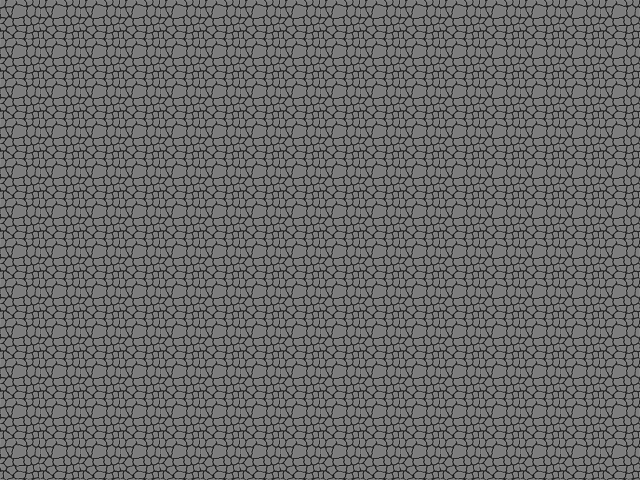
This texture is drawn by a Shadertoy shader. Its source:

```glsl
// Grey crazy paving: rounded stones with dark joints, one patch repeated 16 by 12.

const vec2 REPEATS = vec2(16.0, 12.0);
const float CELLS = 5.0; // stones along each side of a patch
const float TAU = 6.2831853;

vec3 hash3(vec2 p) {
    vec3 q = vec3(dot(p, vec2(127.1, 311.7)), dot(p, vec2(269.5, 183.3)), dot(p, vec2(419.2, 371.9)));
    return fract(sin(q) * 4375.85);
}

// Seed position in xy and stone weight in z; wraps at the patch border.
vec3 stoneSeed(vec2 cell) {
    vec2 id = mod(cell, CELLS);
    if (id == vec2(2.0, 3.0)) return vec3(cell + vec2(0.3, 0.65), 0.36); // the large stone
    vec3 h = hash3(id + 3.0);
    float stagger = mod(id.y, 2.0) * 0.4 - 0.2;
    return vec3(cell + 0.5 + vec2(stagger, 0.0) + 0.64 * (h.xy - 0.5), 0.16 * h.z);
}

float smoothMin(float a, float b, float k) {
    float h = max(k - abs(a - b), 0.0) / k;
    return min(a, b) - 0.25 * k * h * h;
}

// Distance to the nearest joint between weighted cells, in cell units.
float jointDistance(vec2 p) {
    vec2 base = floor(p);
    vec2 nearest = vec2(0.0);
    float best = 1e3;
    for (int y = -2; y <= 2; y++)
    for (int x = -2; x <= 2; x++) {
        vec3 seed = stoneSeed(base + vec2(x, y));
        vec2 d = seed.xy - p;
        float power = dot(d, d) - seed.z;
        if (power < best) { best = power; nearest = seed.xy; }
    }
    float edge = 1.0;
    for (int y = -2; y <= 2; y++)
    for (int x = -2; x <= 2; x++) {
        vec3 seed = stoneSeed(base + vec2(x, y));
        vec2 d = seed.xy - p;
        float gap = length(seed.xy - nearest);
        if (gap > 0.01)
            edge = smoothMin(edge, 0.5 * (dot(d, d) - seed.z - best) / gap, 0.12);
    }
    return edge;
}

void mainImage(out vec4 fragColor, in vec2 fragCoord) {
    vec2 patchUV = fract(fragCoord / iResolution.xy * REPEATS);
    float pixel = REPEATS.y * CELLS / iResolution.y;

    // Stones swell around the large one and shrink towards the patch border
    vec2 phase = TAU * (patchUV - vec2(0.46, 0.73));
    vec2 swell = vec2(0.045, 0.03);
    vec2 p = CELLS * (patchUV - swell * sin(phase));
    vec2 stretch = 1.0 - TAU * swell * cos(phase);

    // Slightly chipped outlines from layered sines that wrap with the patch
    vec2 wave = TAU * patchUV.yx;
    p += 0.03 * sin(wave * 7.0 + 1.0) + 0.02 * sin(wave * 13.0 + wave.yx * 4.0);
    float edge = jointDistance(p) / sqrt(stretch.x * stretch.y);

    // Joints break off in places where patches meet
    vec2 border = min(patchUV, 1.0 - patchUV);
    vec2 broken = smoothstep(0.1, 0.5, sin(wave * 3.0 + 0.6)) * (1.0 - smoothstep(0.0, 0.05, border));
    float halfWidth = 0.068 - 0.07 * max(broken.x, broken.y);

    // Flat stones with a faintly lighter rim
    float stone = mix(0.53, 0.488, smoothstep(0.16, 0.25, edge));
    float cover = smoothstep(halfWidth - 0.6 * pixel, halfWidth + 0.6 * pixel, edge);
    fragColor = vec4(vec3(mix(0.11, stone, cover)), 1.0);
}
```
